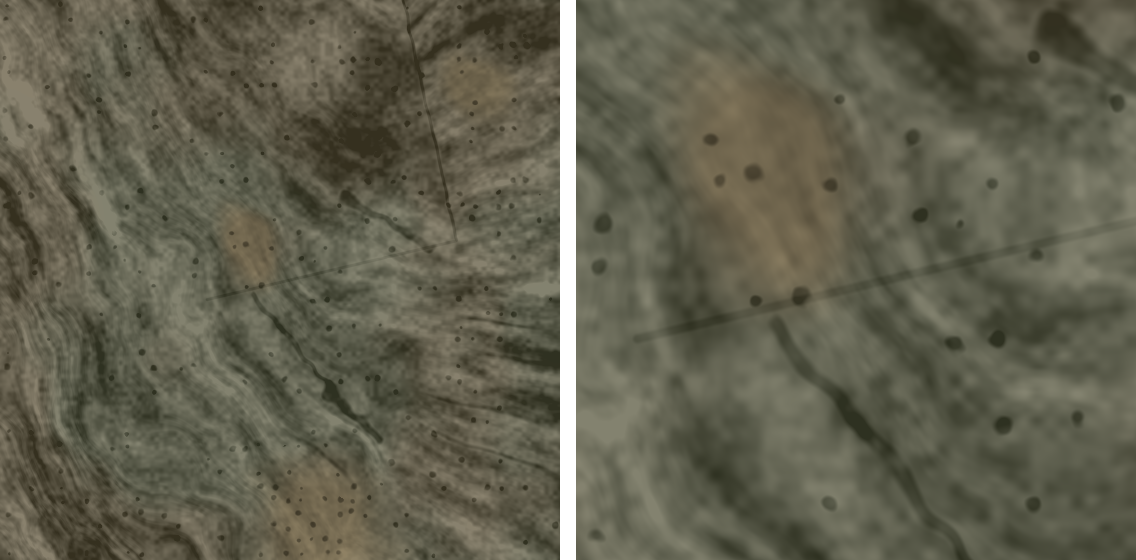
Left: the whole. Right: its middle third, enlarged.
Reproduce this texture procedurally as a WebGL 1 fragment shader.

```glsl
precision highp float;
// Weathered grey-brown stone: folded diagonal grain, a fanned right panel, cracks and specks.
uniform vec2 u_resolution;

const vec3 DARK = vec3(0.235, 0.215, 0.150);
const vec3 MID = vec3(0.375, 0.352, 0.285);
const vec3 PALE = vec3(0.510, 0.480, 0.405);
const vec3 TAN = vec3(0.475, 0.420, 0.305);
const vec3 GREEN_TINT = vec3(-0.025, 0.004, 0.006);
const vec2 JUNCTION = vec2(0.815, 0.570);  // where the panels meet
const vec2 FAN_POLE = vec2(0.20, 0.45);    // centre the right-hand grain radiates from
const float FOLD = 0.13;                   // strength of the folding
const float STREAK_CONTRAST = 1.10;
const float FINE_CONTRAST = 0.85;
const float BROAD_CONTRAST = 0.75;
const float GRAIN_CONTRAST = 0.38;
const float SPECK_CELLS = 42.0;

float hash(vec2 p) {
  return fract(sin(dot(p, vec2(127.1, 311.7))) * 43758.5453);
}

float noise(vec2 p) {
  vec2 i = floor(p), f = fract(p);
  f = f * f * (3.0 - 2.0 * f);
  return mix(mix(hash(i), hash(i + vec2(1, 0)), f.x),
             mix(hash(i + vec2(0, 1)), hash(i + vec2(1, 1)), f.x), f.y);
}

float fbm(vec2 p) {
  float sum = 0.0, amp = 0.57;
  for (int i = 0; i < 3; i++) {
    sum += amp * noise(p);
    p = mat2(1.6, 1.2, -1.2, 1.6) * p + 17.3;
    amp *= 0.5;
  }
  return sum;
}

// Soft line from a to b
float stroke(vec2 p, vec2 a, vec2 b, float width) {
  vec2 d = b - a;
  float h = clamp(dot(p - a, d) / dot(d, d), 0.0, 1.0);
  return 1.0 - smoothstep(width * 0.3, width, length(p - a - d * h));
}

// Soft round stain
float stain(vec2 p, vec2 centre, float radius) {
  return 1.0 - smoothstep(radius * 0.5, radius * 1.2, length(p - centre));
}

// Tone of the grain; q.x runs along it, q.y across it
float grainTone(vec2 q) {
  float streak = noise(q * vec2(5.0, 24.0)) * 0.6 + noise(q * vec2(11.0, 52.0) + 9.0) * 0.4;
  float fine = fbm(q * vec2(30.0, 68.0) + 31.0);
  float ridge = abs(noise(q * vec2(4.0, 17.0) + 53.0) - 0.5);
  float vein = (1.0 - smoothstep(0.0, 0.10, ridge)) * smoothstep(0.45, 0.75, noise(q * vec2(6.0, 9.0) + 71.0));
  return STREAK_CONTRAST * (streak - 0.5) + FINE_CONTRAST * (fine - 0.5) - 0.38 * vein;
}

// Small dark mineral specks, one candidate per cell
float specks(vec2 p, float density) {
  vec2 g = p * SPECK_CELLS, cell = floor(g);
  vec2 centre = 0.3 + 0.4 * vec2(hash(cell + 3.1), hash(cell + 8.7));
  float radius = mix(0.10, 0.27, hash(cell + 5.9));
  float d = length(fract(g) - centre) + 0.14 * (noise(g * 4.0) - 0.5);
  return step(hash(cell), density) * (1.0 - smoothstep(radius * 0.5, radius + 0.06, d));
}

void main() {
  vec2 p = gl_FragCoord.xy / u_resolution;

  // Folded coordinates, stronger towards the lower left
  vec2 bend = vec2(fbm(p * 5.0 + 4.0), fbm(p * 5.0 + 23.0)) - 0.5;
  vec2 w = p + FOLD * bend * (1.5 - 0.6 * p.y);
  vec2 rough = p + 0.018 * (vec2(noise(p * 38.0), noise(p * 38.0 + 40.0)) - 0.5);

  // Two grain fields: curved diagonal, and a fan
  vec2 diagonal = vec2(0.62 * w.x - 0.78 * w.y,
                       0.78 * w.x + 0.62 * w.y - 0.5 * (w.x - 0.4) * (w.x - 0.4));
  vec2 ray = p + 0.035 * bend - FAN_POLE;
  vec2 fan = vec2(length(ray), 0.75 * atan(ray.y, ray.x));
  float seamX = JUNCTION.x - 0.22 * abs(p.y - JUNCTION.y);
  float softness = mix(0.07, 0.003, smoothstep(0.42, 0.57, p.y));
  float panel = smoothstep(-softness, softness, rough.x - seamX);
  float tone = 0.53 + mix(grainTone(diagonal), grainTone(fan + 6.0), panel);
  tone += BROAD_CONTRAST * (fbm(w * 5.0 + 61.0) - 0.5);
  tone += GRAIN_CONTRAST * (noise(p * 125.0) - 0.5);

  // Warm stains
  float warm = max(stain(w, vec2(0.56, 0.06), 0.16), stain(w, vec2(0.46, 0.54), 0.075));
  warm = max(warm, stain(w, vec2(0.83, 0.82), 0.065));
  tone = mix(tone, 0.70 + 0.35 * (tone - 0.5), warm * 0.75);

  // Pale bands
  float band = stroke(rough, vec2(0.0, 0.85), vec2(0.13, 0.77), 0.032);
  band = max(band, stroke(rough, vec2(0.13, 0.77), vec2(0.24, 0.46), 0.022));
  band = max(band, stroke(rough, vec2(0.44, 0.45), vec2(0.58, 0.24), 0.035));
  band = max(band, stroke(rough, vec2(0.855, 0.475), vec2(1.02, 0.48), 0.016));
  tone += 0.28 * band;

  // Seams and deep cracks
  float seam = stroke(p + 0.2 * (rough - p), vec2(0.72, 1.0), JUNCTION, 0.004);
  seam = max(seam, 0.6 * stroke(p, JUNCTION, vec2(0.37, 0.465), 0.004));
  float crack = stroke(rough, vec2(0.58, 0.31), vec2(0.68, 0.21), 0.011);
  crack = max(crack, 0.8 * stroke(rough, vec2(0.61, 0.65), vec2(0.77, 0.56), 0.011));
  crack = max(crack, 0.6 * stroke(rough, vec2(0.46, 0.47), vec2(0.58, 0.31), 0.008));
  tone -= 0.35 * seam + 0.65 * crack;
  tone -= 0.55 * specks(p, 0.13 + 0.25 * warm);

  // Colour ramp with warm and greenish drifts
  tone = clamp(tone, -0.1, 1.1);
  vec3 colour = tone < 0.5 ? mix(DARK, MID, tone * 2.0) : mix(MID, PALE, tone * 2.0 - 1.0);
  colour = mix(colour, TAN * (0.55 + 0.6 * tone), 0.6 * warm);
  colour += GREEN_TINT * smoothstep(0.4, 0.7, fbm(w * 3.5 + 83.0)) * (1.0 - warm);
  gl_FragColor = vec4(colour, 1.0);
}
```
